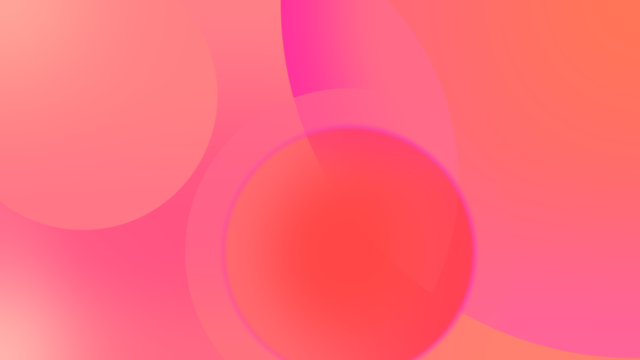
Give the GLSL for this background, as a WebGL 2 fragment shader.

```glsl
#version 300 es
precision highp float;
// Overlapping translucent coral and pink discs with soft gradients and a glowing red orb.
uniform vec2 u_resolution;
out vec4 fragColor;

// Antialiased coverage of a disc, 1 inside and 0 outside
float disc(vec2 p, vec2 center, float radius) {
    float pixel = 1.0 / u_resolution.y;
    return 1.0 - smoothstep(-pixel, pixel, length(p - center) - radius);
}

// Round falloff around a point
float glow(vec2 p, vec2 center, float size) {
    vec2 q = (p - center) / size;
    return exp(-dot(q, q));
}

// Pink field that pales toward the left corners and turns orange at lower right
vec3 backdrop(vec2 p) {
    vec3 color = mix(vec3(1.0, 0.33, 0.51), vec3(1.0, 0.50, 0.53), smoothstep(0.4, 1.02, p.y));
    color = mix(color, vec3(1.0, 0.43, 0.51), 0.75 * smoothstep(0.3, 0.0, p.y));
    color = mix(color, vec3(1.0, 0.43, 0.55), 0.7 * smoothstep(0.25, 0.0, p.x));
    color = mix(color, vec3(1.0, 0.70, 0.67), glow(p, vec2(-0.02, 0.0), 0.25));
    return mix(color, vec3(1.0, 0.50, 0.43), smoothstep(0.7, 1.35, p.x));
}

// Large right disc: orange at the top right, pink at the bottom
vec3 rightDisc(vec2 p) {
    vec3 color = mix(vec3(1.0, 0.39, 0.60), vec3(1.0, 0.41, 0.45), smoothstep(0.0, 0.65, p.y));
    color = mix(color, vec3(1.0, 0.40, 0.51), 0.5 * smoothstep(1.5, 1.1, p.x));
    return mix(color, vec3(1.0, 0.46, 0.34), glow(p, vec2(1.8, 1.02), 0.48));
}

void main() {
    vec2 p = gl_FragCoord.xy / u_resolution.y;
    vec3 color = backdrop(p);

    // Pale disc at upper left
    vec3 pale = mix(vec3(1.0, 0.46, 0.53), vec3(1.0, 0.50, 0.51), smoothstep(0.35, 0.8, p.y));
    pale = mix(pale, vec3(1.0, 0.64, 0.60), glow(p, vec2(0.0, 1.02), 0.28));
    color = mix(color, pale, disc(p, vec2(0.231, 0.734), 0.373));

    // Right disc, with a lens that is magenta along its left edge
    vec2 rightCenter = vec2(1.766, 0.991);
    float inRight = disc(p, rightCenter, 0.986);
    float depth = 0.986 - length(p - rightCenter);
    vec3 lens = mix(vec3(1.0, 0.20, 0.61), vec3(1.0, 0.42, 0.53), smoothstep(-0.02, 0.29, depth));
    float inLens = inRight * disc(p, vec2(0.546, 0.502), 0.727);
    color = mix(color, rightDisc(p), inRight);
    color = mix(color, lens, inLens);

    // Faint halo around the orb
    vec2 orbCenter = vec2(0.970, 0.299);
    float haloFade = mix(0.65, 0.12, smoothstep(0.95, 1.3, p.x));
    vec3 halo = mix(vec3(1.0, 0.46, 0.48), vec3(1.0, 0.41, 0.54), smoothstep(0.0, 0.4, p.y));
    color = mix(color, halo, haloFade * disc(p, orbCenter, 0.456));

    // Red orb, lighter toward the left rim and deeper on the right
    vec2 q = p - orbCenter;
    float r = length(q);
    vec3 rim = mix(vec3(1.0, 0.41, 0.43), vec3(1.0, 0.26, 0.33), smoothstep(-0.25, 0.3, q.x));
    rim = mix(rim, vec3(1.0, 0.23, 0.44), 0.7 * inLens * smoothstep(0.15, 0.35, q.y));
    vec3 orb = mix(vec3(1.0, 0.28, 0.28), rim, smoothstep(0.08, 0.35, r));
    orb += vec3(0.0, 0.025, 0.025) * inLens * smoothstep(0.0, 0.25, q.x);
    color = mix(color, orb, 1.0 - smoothstep(0.341, 0.353, r));

    // Thin magenta light on the orb's rim
    float rimLight = exp(-pow((r - 0.349) / 0.008, 2.0));
    float rimPower = mix(0.35, 0.65, smoothstep(-0.2, 0.3, q.x + 0.4 * q.y));
    color = mix(color, vec3(0.98, 0.25, 0.66), rimPower * rimLight);

    fragColor = vec4(color, 1.0);
}
```
